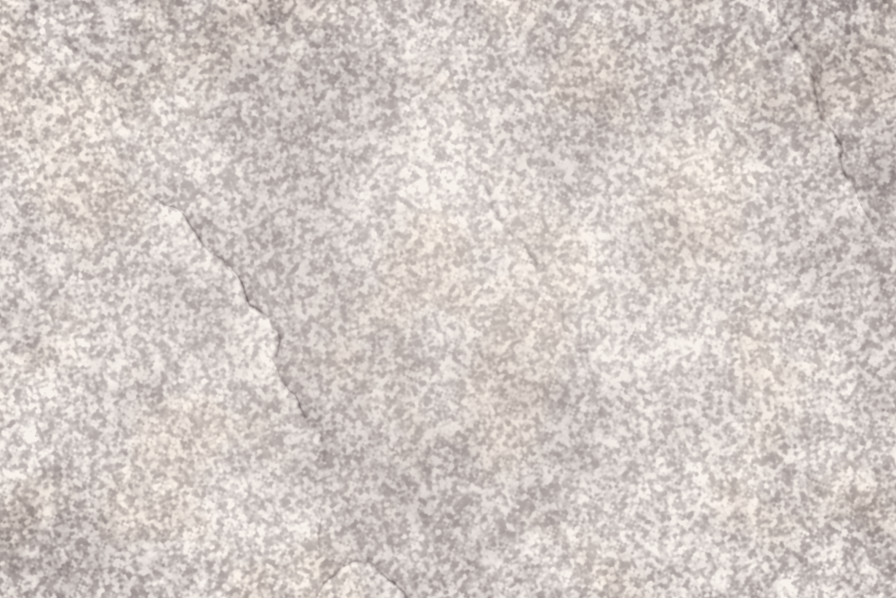
This texture is drawn by a Shadertoy shader. Its source:

```glsl
const vec3 DARK_STONE = vec3(0.52, 0.48, 0.48);
const vec3 PALE_STONE = vec3(0.96, 0.935, 0.915);
const vec3 WARM_STAIN = vec3(0.008, -0.003, -0.016);

const float BASE_TONE = 0.67;
const float GRAIN_SCALE = 125.0;     // flakes per canvas height
const float GRAIN_CONTRAST = 0.50;
const float CLUMP_SCALE = 38.0;
const float CLUMP_CONTRAST = 0.24;
const float BLOTCH_SCALE = 4.5;
const float BLOTCH_CONTRAST = 0.58;
const float VIGNETTE = 0.09;

const float CRACK_WIDTH = 0.0042;
const float CRACK_DEPTH = 0.5;
const float LEDGE_WIDTH = 0.03;
const float LEDGE_LIGHT = 0.2;
const float CRACK_WOBBLE = 0.06;

// Ledges: start and end point, then bend and strength
const int LEDGE_COUNT = 7;
const vec4 LEDGE_ENDS[LEDGE_COUNT] = vec4[](
    vec4(0.23, 0.69, 0.53, 0.27), vec4(0.53, 0.33, 0.525, 0.07),
    vec4(1.30, 1.03, 1.49, 0.59), vec4(0.76, 0.73, 1.00, 0.25),
    vec4(0.51, -0.02, 0.69, -0.02), vec4(0.05, 1.00, 0.24, 0.77),
    vec4(0.35, 1.01, 0.48, 0.96));
const vec2 LEDGE_SHAPE[LEDGE_COUNT] = vec2[](
    vec2(0.035, 1.0), vec2(0.010, 0.4), vec2(-0.020, 0.85),
    vec2(0.050, 0.3), vec2(0.075, 0.8), vec2(0.010, 0.35),
    vec2(0.0, 0.5));

// Integer hash of a lattice cell, 0 to 1
float hash(ivec2 cell) {
    uvec2 q = uvec2(cell) * uvec2(1597u, 3812u) + uvec2(7919u, 104729u);
    uint h = (q.x ^ (q.y << 7)) * 747796u + q.y * 28917u;
    h = ((h >> 15) ^ h) * 739391u;
    h = ((h >> 13) ^ h) * 668265u;
    h ^= h >> 16;
    return float(h & 0xffffu) / 65535.0;
}

float noise(vec2 p) {
    ivec2 i = ivec2(floor(p));
    vec2 f = fract(p);
    f = f * f * (3.0 - 2.0 * f);
    float low = mix(hash(i), hash(i + ivec2(1, 0)), f.x);
    float high = mix(hash(i + ivec2(0, 1)), hash(i + ivec2(1, 1)), f.x);
    return mix(low, high, f.y);
}

float fbm(vec2 p) {
    float sum = 0.0, weight = 0.5;
    for (int i = 0; i < 4; i++) {
        sum += weight * noise(p);
        p = mat2(0.8, 0.6, -0.6, 0.8) * p * 2.03 + 97.3;
        weight *= 0.5;
    }
    return sum / 0.9375;
}

// Mineral flakes from two sizes of noise on turned lattices
float grain(vec2 p) {
    vec2 q = mat2(0.8, 0.6, -0.6, 0.8) * p + 2.0;
    vec2 r = mat2(0.92, -0.39, 0.39, 0.92) * p + 2.0;
    float flakes = 0.6 * noise(q * GRAIN_SCALE)
                 + 0.4 * noise(r * GRAIN_SCALE * 1.7);
    return smoothstep(0.14, 0.82, flakes) - 0.5;
}

// Broken dark crack with a lit lip on one side and shade on the other
float ledge(vec2 p, vec4 ends, vec2 shape, float wobble) {
    vec2 along = ends.zw - ends.xy;
    vec2 q = p - ends.xy;
    float t = dot(q, along) / dot(along, along);
    float side = (along.x * q.y - along.y * q.x) / length(along);
    side += wobble - shape.x * 4.0 * t * (1.0 - t);
    float fade = smoothstep(0.0, 0.12, min(t, 1.0 - t));
    float crack = exp(-side * side / (CRACK_WIDTH * CRACK_WIDTH));
    crack *= smoothstep(0.1, 0.7, noise(p * 26.0 + 5.0));
    float facing = mix(1.0, -0.6, smoothstep(-0.002, 0.002, side));
    float lip = facing * exp(-abs(side) / LEDGE_WIDTH);
    return shape.y * fade * (LEDGE_LIGHT * lip - CRACK_DEPTH * crack);
}

void mainImage(out vec4 fragColor, in vec2 fragCoord) {
    vec2 p = fragCoord / iResolution.y;
    vec2 centred = 2.0 * fragCoord / iResolution.xy - 1.0;
    float edge = dot(centred, centred);

    // Weathered patches and small clumps, darker toward the borders
    float blotch = fbm(p * BLOTCH_SCALE + 31.7) - 0.5;
    float clump = noise(p * CLUMP_SCALE + 13.0) - 0.5;
    float tone = BASE_TONE + BLOTCH_CONTRAST * blotch;
    tone += CLUMP_CONTRAST * (0.5 + 0.6 * edge) * clump;
    tone += VIGNETTE * (0.67 - edge);

    // Flakes stand out more near the borders
    tone += GRAIN_CONTRAST * (0.86 + 0.2 * edge) * grain(p);

    float wobble = CRACK_WOBBLE * (fbm(p * 13.0 + 9.0) - 0.5);
    for (int i = 0; i < LEDGE_COUNT; i++)
        tone += ledge(p, LEDGE_ENDS[i], LEDGE_SHAPE[i], wobble);

    vec3 colour = mix(DARK_STONE, PALE_STONE, clamp(tone, -0.1, 1.03));
    colour += WARM_STAIN * smoothstep(0.45, 0.75, fbm(p * 7.0 + 60.0));
    fragColor = vec4(colour, 1.0);
}
```
